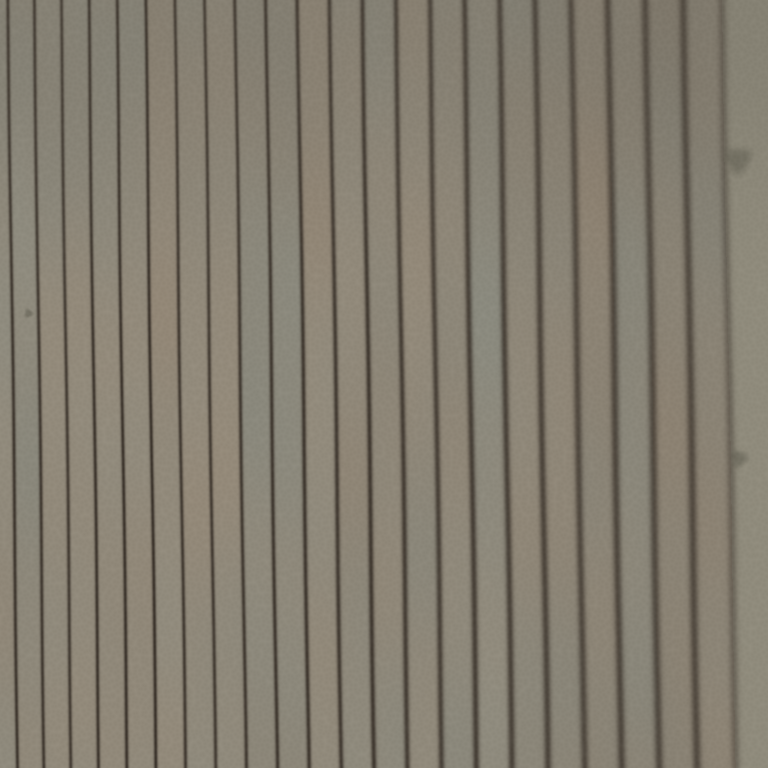
This texture is drawn by a Shadertoy shader. Its source:

```glsl
// Ribbed wall panel: 23 thin, slightly leaning grooves whose spacing widens to the right.
// Groove positions follow a quadratic that is inverted to find the nearest groove;
// slat tints come from a hash and layered sines, with fine cellular grain on top.

const float LAST_GROOVE = 22.0;
const vec3 SLAT_COLOR = vec3(0.560, 0.537, 0.482);
const vec3 WALL_COLOR = vec3(0.562, 0.545, 0.486);
const vec3 GROOVE_COLOR = vec3(0.225, 0.195, 0.165);
const vec3 STAIN_COLOR = vec3(0.39, 0.38, 0.33);

// Start, first pitch and pitch growth of the groove positions
const vec3 SPACING = vec3(0.0104, 0.0339, 0.00038);

float hash(vec2 p) {
    vec3 q = fract(vec3(p.xyx) * 0.1031);
    q += dot(q, q.yzx + 33.33);
    return fract((q.x + q.y) * q.z);
}

float grooveX(float index, vec3 s) {
    return s.x + index * (s.y + index * s.z);
}

float grooveIndex(float x, vec3 s) {
    return (sqrt(max(s.y * s.y + 4.0 * s.z * (x - s.x), 0.0)) - s.y) / (2.0 * s.z);
}

// Smooth mottling in about -1..1
float layeredSines(vec2 p, float phase) {
    float a = sin(p.y * 5.3 + phase + sin(p.x * 7.0));
    float b = sin(p.y * 11.7 - p.x * 9.0 + phase * 2.3);
    float c = sin(p.y * 23.0 + p.x * 17.0 + phase * 3.7);
    return a * 0.5 + b * 0.3 + c * 0.2;
}

// Distance to the nearest jittered cell point
float cellular(vec2 p) {
    vec2 cell = floor(p);
    float nearest = 2.0;
    for (int j = -1; j <= 1; j++) {
        for (int i = -1; i <= 1; i++) {
            vec2 c = cell + vec2(i, j);
            vec2 point = c + vec2(hash(c), hash(c + 57.0));
            nearest = min(nearest, length(point - p));
        }
    }
    return nearest;
}

// Soft bell-shaped groove, never thinner than a pixel
float groove(float d, float width, float pixel) {
    float w = length(vec2(width, 0.4 * pixel));
    return exp(-0.5 * d * d / (w * w)) * width / w;
}

// Stains as x, y, radius
float stains(vec2 uv) {
    vec3 marks[3] = vec3[3](vec3(0.961, 0.792, 0.022),
        vec3(0.962, 0.403, 0.014), vec3(0.037, 0.592, 0.007));
    float amount = 0.0;
    for (int i = 0; i < 3; i++) {
        vec2 d = uv - marks[i].xy;
        float wobble = 1.0 + 0.15 * sin(3.0 * atan(d.y, d.x + 1e-5) + float(i));
        amount = max(amount, 1.0 - smoothstep(0.3, 1.1, length(d) / (marks[i].z * wobble)));
    }
    return amount;
}

void mainImage(out vec4 fragColor, in vec2 fragCoord) {
    vec2 uv = fragCoord / iResolution.xy;
    float pixel = 1.0 / iResolution.x;

    // Undo the lean and a faint waviness so the grooves stand upright
    float lean = (1.0 - uv.y) * (0.0125 + 0.006 * uv.x);
    float x = uv.x - lean + 0.0006 * sin(uv.y * 9.0 + uv.x * 14.0);
    float index = grooveIndex(x, SPACING);
    float nearest = min(round(index), LAST_GROOVE);
    float slat = min(floor(index), LAST_GROOVE);
    float onWall = step(LAST_GROOVE, slat);

    // Slat tint drifting between warm brown and cool green-grey
    float seed = hash(vec2(slat + 3.0, 11.0));
    float drift = layeredSines(uv, seed * 6.28) * 0.6 + (seed - 0.5) * 0.9;
    drift -= 0.35 * smoothstep(0.55, 0.95, uv.x);
    vec3 color = SLAT_COLOR + drift * vec3(-0.016, 0.006, 0.016);
    color *= 1.0 + 0.022 * layeredSines(uv.yx * 0.8, seed * 4.0);
    color = mix(color, WALL_COLOR, onWall);

    // Dimmer upper edge and right-hand slats
    color *= 1.0 - 0.07 * smoothstep(0.6, 1.0, uv.y);
    color *= 1.0 - 0.04 * smoothstep(0.6, 0.9, uv.x) * (1.0 - onWall);

    // Grooves: crisp at the left, blurred and fainter to the right
    float blur = smoothstep(0.2, 1.0, uv.x);
    float width = mix(0.0017, 0.0042, blur);
    float depth = mix(0.95, 0.68, blur) * (0.9 + 0.15 * hash(vec2(nearest + 5.0, 2.0)));
    depth *= mix(1.0, 0.6, step(LAST_GROOVE, nearest));
    depth *= 1.0 - 0.12 * smoothstep(0.4, 1.0, uv.y);
    float d = x - grooveX(nearest, SPACING);
    color = mix(color, GROOVE_COLOR, depth * groove(d, width, pixel));

    // Stains and fine grain
    color = mix(color, STAIN_COLOR, 0.6 * stains(uv));
    color += 0.025 * (cellular(uv * 170.0) - 0.45);
    fragColor = vec4(color, 1.0);
}
```
